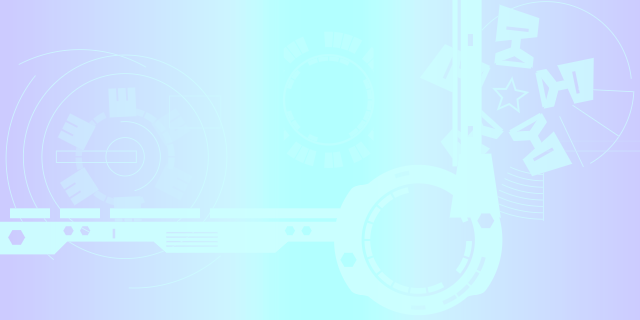
This background is drawn by a Shadertoy shader. Its source:

```glsl
#define EDGE_VIOLET vec3(0.80, 0.795, 1.0)
#define PALE_CYAN vec3(0.80, 1.0, 1.0)
#define CORE_CYAN vec3(0.70, 1.0, 1.0)
#define GLOW_X 1.02
#define STREAK_AMOUNT 0.035
#define LINE_WIDTH 0.0026
#define SOLID_ALPHA 0.92
#define FLOWER_ALPHA 0.72
#define FAINT_ALPHA 0.36
#define LINE_ALPHA 0.75

const float PI = 3.14159;
const float TAU = 6.28318;

float hash(float n) { return fract(sin(n * 127.1) * 4375.85); }

float gradientNoise(float x) {
    float i = floor(x), f = x - i;
    float a = (hash(i) * 2.0 - 1.0) * f;
    float b = (hash(i + 1.0) * 2.0 - 1.0) * (f - 1.0);
    return mix(a, b, f * f * (3.0 - 2.0 * f));
}

// Coverage masks
float fill(float d) { return clamp(0.5 - d * iResolution.y, 0.0, 1.0); }
float stroke(float d) { return fill(abs(d) - 0.5 * LINE_WIDTH); }
float band(float v, float lo, float hi) { return fill(max(lo - v, v - hi)); }

// Shapes and angular repeats
float box(vec2 p, vec2 halfSize) {
    vec2 d = abs(p) - halfSize;
    return length(max(d, 0.0)) + min(max(d.x, d.y), 0.0);
}
float hexagon(vec2 p, float r) {
    p = abs(p);
    return max(p.x * 0.866 + p.y * 0.5, p.y) - r;
}
float angleGap(vec2 p, float middle) {
    return abs(mod(atan(p.y, p.x) - middle + PI, TAU) - PI);
}
float arc(vec2 p, float r, float middle, float halfAngle) {
    return stroke(length(p) - r) * fill((angleGap(p, middle) - halfAngle) * r);
}
vec2 fold(vec2 p, float count, float phase) {
    float a = mod(atan(p.y, p.x) - phase + PI / count, TAU / count) - PI / count;
    return length(p) * vec2(cos(a), sin(a));
}
float teeth(vec2 p, float lo, float hi, float count, float density) {
    float a = (atan(p.y, p.x) / TAU + 0.5) * count;
    float tooth = step(hash(floor(a) + count), density);
    float gap = fill((abs(fract(a) - 0.5) - 0.44) * TAU * hi / count);
    return band(length(p), lo, hi) * tooth * gap;
}

vec3 background(float x) {
    float t = abs(x - GLOW_X);
    float streak = gradientNoise(x * 34.0) + 0.6 * gradientNoise(x * 95.0);
    float spread = clamp((t - 0.13) / 0.86 + streak * STREAK_AMOUNT, 0.0, 1.0);
    vec3 col = mix(PALE_CYAN, EDGE_VIOLET, spread);
    return mix(CORE_CYAN, col, smoothstep(0.08, 0.32, t + streak * 0.03));
}

// Horizontal shaft with holes, slots and a dashed upper strip
float shaft(vec2 p) {
    float wide = clamp((p.x - 0.48) * 25.0, 0.0, 1.0) * clamp((0.90 - p.x) * 25.0, 0.0, 1.0);
    float base = 0.245 - 0.04 * clamp((0.21 - p.x) * 25.0, 0.0, 1.0) - 0.035 * wide;
    float m = fill(max(max(p.y - 0.307, base - p.y), p.x - 1.10));
    m *= 1.0 - fill(hexagon(p - vec2(0.052, 0.258), 0.023));
    for (int i = 0; i < 4; i++) {
        float x = 0.214 + 0.052 * mod(float(i), 2.0) + 0.692 * floor(float(i) / 2.0);
        m *= 1.0 - fill(hexagon(p - vec2(x, 0.279), 0.014));
    }
    float slot = abs(mod(p.y, 0.014) - 0.007) - 0.0022;
    m *= 1.0 - fill(max(slot, box(p - vec2(0.60, 0.252), vec2(0.08, 0.027))));
    m *= 1.0 - band(p.x, 0.352, 0.360) * band(p.y, 0.255, 0.285);
    float dash = step(0.3, hash(floor(p.x * 32.0))) * step(p.x, 1.10);
    return max(m, dash * band(p.y, 0.318, 0.349));
}

// Large ring with a neck and an upright shaft
float ringAndUpright(vec2 p) {
    vec2 q = p - vec2(1.307, 0.25);
    float r = length(q), outer = 0.235 + 0.028 * smoothstep(0.65, 0.8, abs(q.x) / r);
    float m = band(r, 0.177, outer);
    m *= 1.0 - 0.7 * teeth(q, 0.205, 0.218, 26.0, 0.35);
    m = max(m, teeth(q, 0.150, 0.168, 18.0, 0.65));
    m = max(m, fill(box(p - vec2(1.485, 0.42), vec2(0.065 - 0.15 * (p.y - 0.42), 0.10))));
    m *= 1.0 - fill(hexagon(p - vec2(1.518, 0.31), 0.023));
    m *= 1.0 - fill(hexagon(p - vec2(1.089, 0.188), 0.022));
    float notch = step(0.72, hash(floor(p.y * 28.0))) * band(p.x, 1.462, 1.478);
    float upright = max(band(p.x, 1.44, 1.505) * (1.0 - notch), band(p.x, 1.414, 1.430));
    return max(m, upright * band(p.y, 0.48, 1.01));
}

// Five-armed gear flower
float flower(vec2 p) {
    vec2 q = fold(p, 5.0, 1.46);
    float side = abs(q.y);
    float tip = box(q - vec2(0.222, 0.0), vec2(0.044 + 0.22 * q.y, 0.064));
    float m = fill(tip) * (1.0 - band(q.x, 0.205, 0.215) * fill(side - 0.035));
    m = max(m, band(q.x + 0.5 * side, 0.125, 0.158) * fill(side - 0.06));
    m = max(m, band(q.x, 0.092, 0.108) * fill(side - 0.055));
    m = max(m, fill(box(q - vec2(0.17, 0.0), vec2(0.03, 0.014))));
    return max(m, fill(abs(dot(vec2(q.x, side), vec2(0.406, 0.914)) - 0.022) - 0.003));
}

// Thin construction lines
float outlines(vec2 p) {
    vec2 hub = p - vec2(0.391, 0.510), fan = p - vec2(1.706, 0.727);
    float m = max(stroke(length(hub) - 0.318), stroke(length(hub) - 0.260));
    m = max(m, max(stroke(length(hub) - 0.060), arc(hub, 0.11, 0.2, 1.5)));
    m = max(m, arc(p - vec2(0.430, 0.505), 0.411, 3.24, 0.78));
    m = max(m, arc(p - vec2(0.25, 0.43), 0.415, 1.55, 0.5));
    m = max(m, arc(p - vec2(0.42, 0.51), 0.41, 5.05, 0.38));
    m = max(m, stroke(box(hub + vec2(0.09, 0.0), vec2(0.125, 0.018))));
    m = max(m, arc(fan, 0.268, 1.28, 1.18));
    m = max(m, arc(fan, 0.275, 5.74, 0.50));
    for (int i = 0; i < 3; i++) {
        float a = -0.05 - 0.54 * float(i);
        vec2 dir = vec2(cos(a), sin(a));
        m = max(m, stroke(fan.x * dir.y - fan.y * dir.x) * band(dot(fan, dir), 0.10, 0.275));
    }
    for (int i = 0; i < 8; i++)
        m = max(m, arc(p - vec2(1.698, 0.70), 0.245 + 0.02 * float(i), -1.79, 0.22));
    m = max(m, stroke(p.x - 1.698) * band(p.y, 0.31, 0.46));
    float rows = stroke(mod(p.y, 0.032) - 0.016);
    m = max(m, 0.5 * rows * band(p.x, 1.66, 2.0) * band(p.y, 0.50, 0.56));
    return max(m, 0.6 * stroke(box(p - vec2(0.61, 0.65), vec2(0.08, 0.05))));
}

// Pale hub blades and toothed ring
float faintMachinery(vec2 p) {
    vec2 hub = p - vec2(0.391, 0.510), wheel = p - vec2(1.027, 0.688);
    vec2 q = fold(hub, 6.0, 1.62);
    float m = fill(box(q - vec2(0.17, 0.0), vec2(0.045, 0.042)));
    m *= 1.0 - band(q.x, 0.175, 0.225) * band(abs(q.y), 0.012, 0.018);
    m *= 1.0 - 0.6 * smoothstep(0.0, 0.12, hub.x);
    m = max(m, 0.7 * teeth(hub, 0.135, 0.155, 22.0, 0.5));
    float poles = fill((abs(wheel.x) - 0.14) * 0.7);
    m = max(m, teeth(wheel, 0.165, 0.213, 42.0, 0.75) * poles);
    return max(m, max(band(length(wheel), 0.136, 0.143), teeth(wheel, 0.122, 0.136, 24.0, 0.5)));
}

void mainImage(out vec4 fragColor, in vec2 fragCoord) {
    vec2 p = fragCoord / iResolution.y;
    p.x *= 2.0 * iResolution.y / iResolution.x;
    float ink = SOLID_ALPHA * max(shaft(p), ringAndUpright(p));
    ink = max(ink, FLOWER_ALPHA * flower(p - vec2(1.594, 0.70)));
    ink = max(ink, LINE_ALPHA * outlines(p));
    ink = max(ink, FAINT_ALPHA * faintMachinery(p));
    fragColor = vec4(mix(background(p.x), PALE_CYAN, ink), 1.0);
}
```
